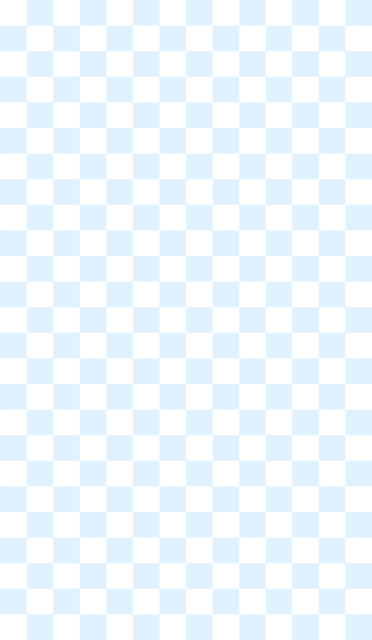
Write a WebGL 1 fragment shader that draws this pattern.

```glsl
precision highp float;

uniform vec2 u_resolution;

const vec2 CELL_COUNT = vec2(14.0, 25.0);
const vec3 WHITE = vec3(1.0);
const vec3 PALE_BLUE = vec3(0.878, 0.945, 1.0);

// Integral of a square wave that is +1 on even cells and -1 on odd ones
vec2 squareWaveIntegral(vec2 p) {
  return 1.0 - abs(mod(p, 2.0) - 1.0);
}

// Square wave averaged over a box, which smooths the cell edges
vec2 filteredSquareWave(vec2 p, vec2 width) {
  vec2 upper = squareWaveIntegral(p + 0.5 * width);
  vec2 lower = squareWaveIntegral(p - 0.5 * width);
  return (upper - lower) / width;
}

// Coverage of the odd checker cells, from 0 to 1
float checker(vec2 p, vec2 width) {
  vec2 wave = filteredSquareWave(p, width);
  return 0.5 - 0.5 * wave.x * wave.y;
}

void main() {
  vec2 cellPos = gl_FragCoord.xy / u_resolution * CELL_COUNT;
  vec2 pixelSize = CELL_COUNT / u_resolution;
  float tint = checker(cellPos, pixelSize);
  gl_FragColor = vec4(mix(WHITE, PALE_BLUE, tint), 1.0);
}
```
